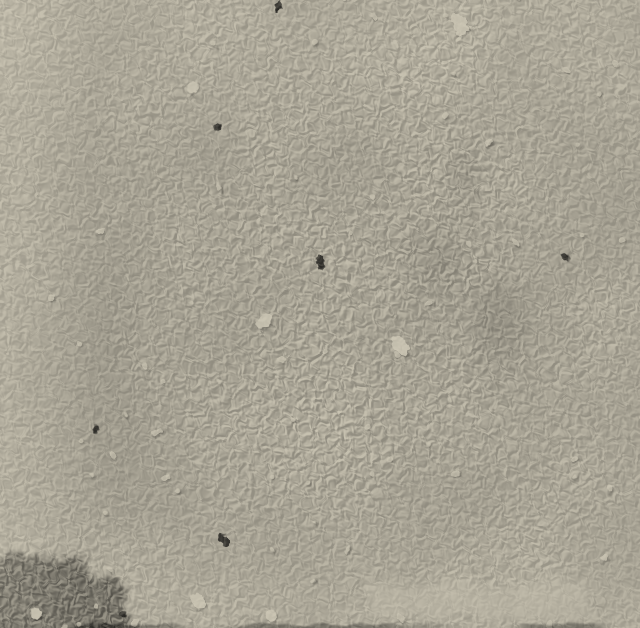
This texture is drawn by a Shadertoy shader. Its source:

```glsl
const vec3 STONE_TINT = vec3(1.0, 0.972, 0.885);
const float BASE_TONE = 0.655;
const float CHIP_TONE = 0.775;
const float PIT_TONE = 0.2;

vec2 hash2(vec2 p) {
    vec3 q = fract(p.xyx * vec3(0.1031, 0.1030, 0.0973));
    q += dot(q, q.yzx + 33.33);
    return fract((q.xx + q.yz) * q.zy);
}

float cornerSlope(vec2 cell, vec2 offset) {
    return dot(hash2(cell) * 2.0 - 1.0, offset);
}

// Gradient noise, roughly -0.7 to 0.7
float noise(vec2 p) {
    vec2 i = floor(p), f = fract(p);
    vec2 u = f * f * f * (f * (f * 6.0 - 15.0) + 10.0);
    vec2 e = vec2(1.0, 0.0);
    float low = mix(cornerSlope(i, f), cornerSlope(i + e, f - e), u.x);
    float high = mix(cornerSlope(i + e.yx, f - e.yx), cornerSlope(i + 1.0, f - 1.0), u.x);
    return mix(low, high, u.y);
}

float fbm(vec2 p) {
    float sum = 0.0, amplitude = 1.0;
    for (int i = 0; i < 4; i++) {
        sum += amplitude * noise(p);
        p = mat2(1.6, 1.2, -1.2, 1.6) * p + 17.3;
        amplitude *= 0.5;
    }
    return sum;
}

// Curled, granular height field
float grainHeight(vec2 p) {
    vec2 curl = vec2(noise(p * 70.0), noise(p * 70.0 + 41.0));
    vec2 q = p * 105.0 + curl * 1.3;
    return noise(q) + 0.6 * noise(q * 1.9 + 7.0);
}

float softSpot(vec2 p, vec2 center, vec2 size) {
    vec2 d = (p - center) / size;
    return exp(-dot(d, d));
}

// Coverage of ragged fragments, at most one in each grid cell
float fragments(vec2 p, float cells, float density, float radius, float ragged, float seed, float blur) {
    vec2 home = floor(p * cells);
    float nearest = 1.0;
    for (int y = -1; y <= 1; y++) {
        for (int x = -1; x <= 1; x++) {
            vec2 cell = home + vec2(x, y);
            vec2 kind = hash2(cell + seed);
            if (kind.x > density) continue;
            vec2 d = p - (cell + hash2(cell + seed + 53.0)) / cells;
            vec2 axis = normalize(hash2(cell + seed + 91.0) - 0.5 + 0.001);
            d = vec2(dot(d, axis), dot(d, vec2(-axis.y, axis.x)) * (1.0 + 0.7 * kind.y));
            float size = radius * mix(0.55, 1.25, kind.y * kind.y);
            nearest = min(nearest, length(d) - size * (1.0 + 1.1 * ragged));
        }
    }
    return 1.0 - smoothstep(-blur, blur, nearest);
}

// Broad light and dark areas of the slab
float slabShade(vec2 p, float cloud) {
    float shade = 0.035 * cloud;
    shade += 0.045 * smoothstep(0.17, 0.0, p.x + 0.06 * cloud);
    shade += 0.025 * smoothstep(0.7, 1.0, p.y);
    shade += 0.03 * smoothstep(0.2, 0.02, p.y);
    shade -= 0.05 * softSpot(p, vec2(0.74, 0.72), vec2(0.03, 0.05));
    shade -= 0.05 * softSpot(p, vec2(0.70, 0.58), vec2(0.05, 0.06));
    shade -= 0.055 * softSpot(p, vec2(0.79, 0.48), vec2(0.04, 0.08));
    shade -= 0.025 * softSpot(p, vec2(0.18, 0.40), vec2(0.10, 0.24));
    return shade;
}

void mainImage(out vec4 fragColor, in vec2 fragCoord) {
    vec2 p = fragCoord / iResolution.y;
    float blur = max(1.0 / iResolution.y, 0.0012);
    float cloud = fbm(p * 5.0 + 3.0);
    float ragged = noise(p * 95.0 + 11.0) + 0.5 * noise(p * 210.0);

    // Smooth skin at the bottom and a rough stain in the corner
    vec2 skinOffset = abs(p - vec2(0.76, 0.045)) - vec2(0.17, 0.025);
    float skin = smoothstep(0.015, -0.01, max(skinOffset.x, skinOffset.y) + 0.02 * fbm(p * 22.0));
    float stainEdge = length((p - vec2(0.07, 0.0)) / vec2(0.125, 0.115)) - 1.0;
    float stain = smoothstep(0.12, -0.12, stainEdge + 0.4 * fbm(p * 24.0));

    // Embossed grain, strongest around the middle
    float relief = grainHeight(p) - 0.6 * grainHeight(p + vec2(-0.0025, 0.003));
    float grain = smoothstep(-0.55, 0.55, relief) - 0.5;
    float middle = softSpot(p, vec2(0.58, 0.52), vec2(0.42, 0.45));
    float contrast = mix(0.11, 0.2, middle) * (1.0 + 0.4 * cloud) * (1.0 - 0.5 * skin);
    float tone = BASE_TONE + slabShade(p, cloud) + grain * contrast;
    tone += 0.02 * noise(p * 45.0) + 0.03 * skin;
    tone -= stain * (0.22 - 0.12 * grain);

    // Pale chips with a thin shadow below
    vec2 shadowPoint = p + vec2(-0.002, 0.003);
    float shadow = max(fragments(shadowPoint, 15.0, 0.26, 0.0065, ragged, 5.0, blur * 2.0),
                       fragments(shadowPoint, 5.0, 0.28, 0.016, ragged * 0.5, 29.0, blur * 2.0));
    float smallChips = fragments(p, 15.0, 0.26, 0.0065, ragged, 5.0, blur);
    float largeChips = fragments(p, 5.0, 0.28, 0.016, ragged * 0.5, 29.0, blur);
    tone -= 0.13 * shadow;
    tone = mix(tone, CHIP_TONE + 0.04 * grain, max(smallChips * 0.85, largeChips));

    // Dark pits and the worn lower edge
    float pits = fragments(p, 5.0, 0.25, 0.0095, ragged, 73.0, blur * 1.3);
    tone = mix(tone, PIT_TONE + 0.15 * grain, pits * 0.92);
    float wornEdge = smoothstep(0.009, 0.003, p.y + 0.006 * fbm(p * 30.0));
    tone -= 0.2 * wornEdge * smoothstep(-0.2, 0.2, noise(vec2(p.x * 9.0, 2.5)) + 0.1);

    fragColor = vec4(clamp(tone * STONE_TINT, 0.0, 1.0), 1.0);
}
```
